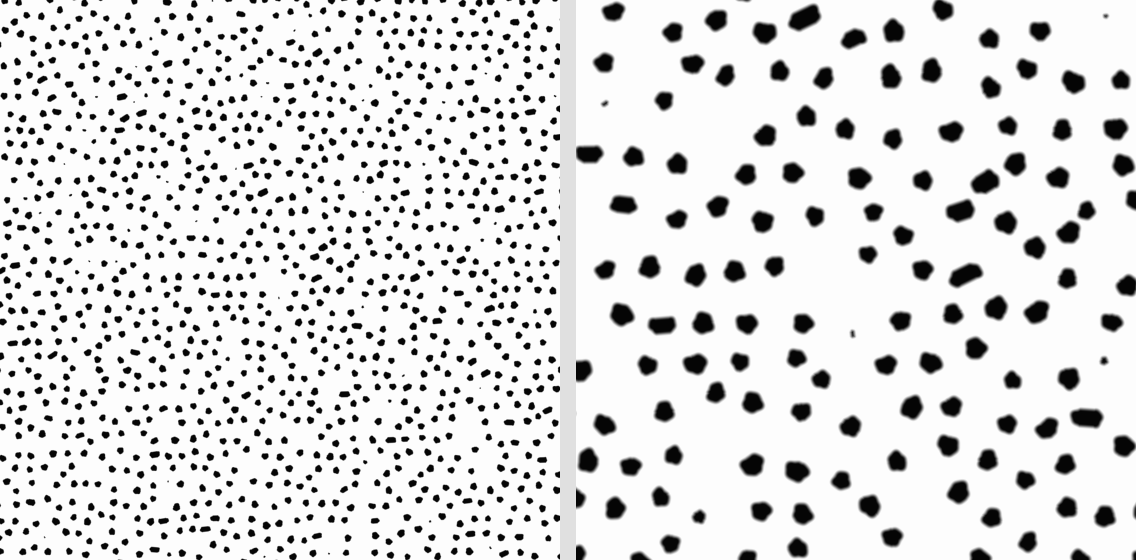
Left, the full canvas; right, a detail of the centre.
This pattern is drawn by a WebGL 2 fragment shader. Its source:

```glsl
#version 300 es
precision highp float;
// Hand-inked black dots scattered evenly but irregularly over white paper.
// A staggered, jittered grid is relaxed by pushing neighbours apart; each
// point then becomes a lumpy dot, a short stroke, a tiny speck or a gap.

uniform vec2 u_resolution;
out vec4 fragColor;

const float CELLS = 34.5; // grid cells across the canvas
const float TAU = 6.2831853;

uint scramble(uint n) {
    n = n * 747796405u + 2891336453u;
    n = ((n >> ((n >> 28u) + 4u)) ^ n) * 277803737u;
    return (n >> 22u) ^ n;
}

// Two random values in 0..1 per cell and salt
vec2 hash2(vec2 cell, uint salt) {
    uvec2 c = uvec2(ivec2(cell) + 64);
    uint n = scramble(c.x + scramble(c.y + scramble(salt)));
    return vec2(n & 65535u, n >> 16u) / 65535.0;
}

// Jittered point of a cell, with alternate rows staggered
vec2 looseSite(vec2 cell) {
    float stagger = 0.5 * mod(cell.y, 2.0) - 0.25;
    vec2 jitter = 0.84 * (hash2(cell, 1u) - 0.5);
    return cell + 0.5 + vec2(stagger, 0.0) + jitter;
}

// The same point, pushed away from crowding neighbours
vec2 relaxedSite(vec2 cell) {
    vec2 site = looseSite(cell);
    vec2 push = vec2(0.0);
    for (int j = -1; j <= 1; j++) {
        for (int i = -1; i <= 1; i++) {
            if (i == 0 && j == 0) continue;
            vec2 away = site - looseSite(cell + vec2(i, j));
            float gap = max(length(away), 1e-4);
            push += away / gap * max(0.0, 0.95 - gap) * 0.36;
        }
    }
    return site + push * min(1.0, 0.3 / max(length(push), 1e-4));
}

// Signed distance to the ink mark of one cell, in cell units
float markDistance(vec2 p, vec2 cell) {
    vec2 q = p - relaxedSite(cell);
    if (dot(q, q) > 0.36) return 1.0;

    vec2 kind = hash2(cell, 2u);
    vec2 phase = TAU * hash2(cell, 3u);
    vec2 lump = hash2(cell, 4u);
    if (kind.x < 0.035) return 1.0; // gap

    float radius = mix(0.172, 0.211, kind.y);
    float halfLength = 0.04 * lump.x;
    float tilt = phase.x;
    if (kind.x < 0.07) {            // speck
        radius = mix(0.03, 0.12, kind.y * kind.y);
    } else if (kind.x < 0.15) {     // short, mostly level stroke
        radius *= 0.9;
        halfLength = mix(0.07, 0.16, lump.x);
        tilt = mix(-0.3, 0.6, lump.y);
    }

    // Capsule core with a wavy outline
    float c = cos(tilt), s = sin(tilt);
    q = mat2(c, -s, s, c) * q;
    q.x -= clamp(q.x, -halfLength, halfLength);
    float angle = atan(q.y, q.x + 1e-5);
    float outline = 1.0
        + 0.08 * lump.y * sin(2.0 * angle + phase.y)
        + 0.07 * sin(3.0 * angle + phase.x)
        + 0.05 * sin(5.0 * angle + phase.x + phase.y);
    return length(q) - radius * outline;
}

void main() {
    float side = min(u_resolution.x, u_resolution.y);
    vec2 p = gl_FragCoord.xy / side * CELLS;
    vec2 home = floor(p);

    // Nearest mark among the surrounding cells
    float d = 1.0;
    for (int j = -1; j <= 1; j++) {
        for (int i = -1; i <= 1; i++) {
            d = min(d, markDistance(p, home + vec2(i, j)));
        }
    }

    // Soft ink edge, never thinner than a pixel
    float edge = CELLS * max(0.0016, 0.7 / side);
    float ink = 1.0 - smoothstep(-edge, edge, d);
    vec3 paperColor = vec3(0.993);
    vec3 inkColor = vec3(0.02);
    fragColor = vec4(mix(paperColor, inkColor, ink), 1.0);
}
```
